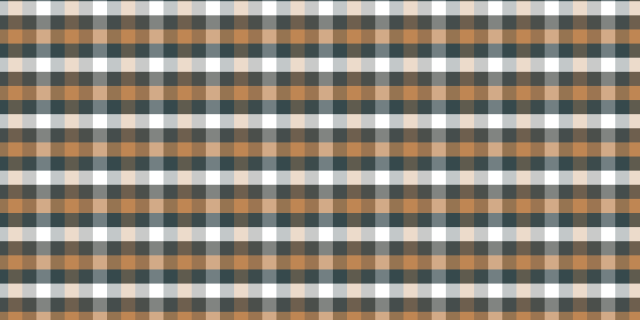
A WebGL 2 fragment shader for this pattern:

```glsl
#version 300 es
precision highp float;

uniform vec2 u_resolution;
out vec4 fragColor;

const float REPEATS_PER_HEIGHT = 17.0 / 3.0;
const float BANDS_PER_REPEAT = 4.0;
const vec2 FIRST_WHITE_BAND = vec2(0.645, 0.395); // in repeats from the origin
const float ROW_WEIGHT = 0.7;                     // rows cover the columns

const vec3 WHITE = vec3(1.0);
const vec3 SLATE = vec3(0.21, 0.285, 0.30);
const vec3 ORANGE = vec3(0.75, 0.525, 0.325);
const vec3 CHARCOAL = vec3(0.295, 0.31, 0.295);

// Yarn order: white, slate, orange, charcoal
vec3 yarnColor(float bandIndex) {
    float i = mod(bandIndex, BANDS_PER_REPEAT);
    if (i < 0.5) return WHITE;
    if (i < 1.5) return SLATE;
    if (i < 2.5) return ORANGE;
    return CHARCOAL;
}

// Blends the two bands that meet at the nearest edge
vec3 stripes(float bandPosition, float edgeWidth) {
    float edge = floor(bandPosition + 0.5);
    float blend = clamp((bandPosition - edge) / edgeWidth + 0.5, 0.0, 1.0);
    return mix(yarnColor(edge - 1.0), yarnColor(edge), blend);
}

void main() {
    vec2 canvas = gl_FragCoord.xy / u_resolution.y;
    vec2 bands = BANDS_PER_REPEAT * (canvas * REPEATS_PER_HEIGHT - FIRST_WHITE_BAND);
    float pixelWidth = BANDS_PER_REPEAT * REPEATS_PER_HEIGHT / u_resolution.y;

    vec3 columns = stripes(bands.x, pixelWidth);
    vec3 rows = stripes(bands.y, pixelWidth);
    fragColor = vec4(mix(columns, rows, ROW_WEIGHT), 1.0);
}
```
